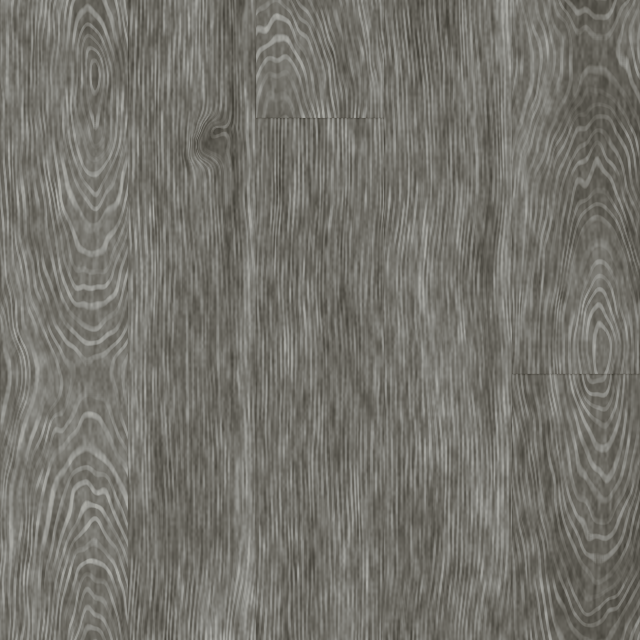
Reproduce this texture procedurally as a WebGL 2 fragment shader.

```glsl
#version 300 es
precision highp float;
// Grey limed oak planks laid in vertical columns with staggered end joints.
// Each plank slices a wavy trunk: distance to the pith gives the growth rings,
// and noise stretched along that distance gives fibres, pores and streaks.
#define PLANK_WIDTH 0.2
#define PLANK_LENGTH 2.1
#define JOINT_START 1.215
#define JOINT_STEP 0.85
#define RING_SPACING 0.0068
#define RING_CONTRAST 0.13
#define PORE_CONTRAST 0.115
#define STREAK_CONTRAST 0.11
#define MEAN_TONE 0.453
#define KNOT vec2(0.325, 0.78)
#define DARK_TINT vec3(0.004, -0.006, -0.036)
#define LIGHT_TINT vec3(0.002, 0.001, -0.019)

uniform vec2 u_resolution;
out vec4 fragColor;

float hash(vec2 p) {
  return fract(sin(dot(p, vec2(127.1, 311.7))) * 43758.5453);
}

float noise(vec2 p) {
  vec2 cell = floor(p), f = fract(p);
  f = f * f * (3.0 - 2.0 * f);
  float low = mix(hash(cell), hash(cell + vec2(1, 0)), f.x);
  float high = mix(hash(cell + vec2(0, 1)), hash(cell + vec2(1, 1)), f.x);
  return mix(low, high, f.y);
}

// Noise centred on zero.
float wobble(vec2 p) { return noise(p) - 0.5; }

// Distance to the pith: arches where it runs inside the plank, else near straight.
float pithDistance(vec2 p, float column, float figured, float seed) {
  float localCentre = mix(-1.5, fract(0.72 + 0.74 * column), figured);
  float centre = (column + localCentre) * PLANK_WIDTH;
  centre += 0.016 * wobble(vec2(p.y * 7.0, seed));
  float zigzag = asin(0.97 * sin(6.5 * p.y - 1.03 + 0.7 * column)) / 1.5708;
  float swing = 0.06 + 0.056 * zigzag;
  float depth = mix(0.09 * noise(vec2(p.y * 2.0, seed)), swing, figured);
  depth += 0.01 * figured * wobble(vec2(p.y * 9.0, seed + 5.0));
  float bend = 0.02 * wobble(vec2(p.x * 8.0, p.y * 2.6 + seed));
  float ripple = 0.004 * wobble(vec2(p.x * 60.0, p.y * 20.0 + seed));
  return length(vec2(p.x - centre, depth)) + bend + ripple * (0.4 + figured);
}

// Pale lines of uneven strength, kept thin where the rings lie far apart.
float ringLines(float r, float y, float steepness, float seed) {
  float phase = r / RING_SPACING + 1.3 * noise(vec2(r * 55.0, y * 4.0 + seed));
  float wave = 0.5 + 0.5 * cos(6.2832 * phase);
  float line = smoothstep(mix(0.75, 0.1, steepness), mix(1.0, 0.92, steepness), wave);
  float dash = noise(vec2(r * 140.0, y * 27.0 + seed));
  float strength = 0.25 + 0.75 * smoothstep(0.15, 0.85, dash);
  return line * strength * smoothstep(0.02, 0.2, steepness) - 0.3;
}

// Thin dark gap, d being the distance to the plank border.
float gap(float d, float width) { return 1.0 - smoothstep(0.0, width, abs(d)); }

void main() {
  vec2 p = gl_FragCoord.xy / u_resolution;

  // Plank layout
  float column = floor(p.x / PLANK_WIDTH);
  float joint = mod(JOINT_START + JOINT_STEP * column, PLANK_LENGTH);
  float row = floor((p.y - joint) / PLANK_LENGTH);
  float kind = mod(column + 2.0 * row, 6.0);
  float figured = (kind == 2.0 || kind == 4.0) ? 1.0 : 0.0;
  float seed = 40.0 * hash(vec2(column, row) + 3.0);
  float across = p.x / PLANK_WIDTH - column;

  // Grain coordinate, swollen around the knot
  float r = pithDistance(p, column, figured, seed);
  vec2 k = (p - KNOT + 0.012 * wobble(p * 45.0)) / vec2(0.024, 0.03);
  float knot = kind == 5.0 ? exp(-dot(k, k)) : 0.0;
  r += 0.034 * knot;
  float steepness = clamp(length(vec2(dFdx(r), dFdy(r)) * u_resolution), 0.0, 1.0);

  // Rings, pores and fine tooth
  float tone = MEAN_TONE;
  float clarity = 0.6 + 0.8 * noise(vec2(p.x * 13.0, p.y * 4.0 + seed)) + 0.2 * figured;
  tone += RING_CONTRAST * clarity * ringLines(r, p.y, steepness, seed);
  tone += PORE_CONTRAST * steepness * wobble(vec2(r * 260.0, p.y * 36.0 + seed));
  tone += PORE_CONTRAST * wobble(vec2(p.x * 220.0 + r * 50.0, p.y * 48.0));
  tone += 0.06 * wobble(p * vec2(300.0, 170.0));

  // Wide streaks, cloudy patches and pale sapwood by the edge
  tone += STREAK_CONTRAST * wobble(vec2(r * 30.0, p.y * 1.8 + seed));
  tone += 0.06 * wobble(vec2(r * 65.0, p.y * 5.0 + seed));
  tone += 0.07 * wobble(vec2(p.x * 10.0, p.y * 3.0 + seed));
  float sap = exp(-pow((across - 0.95 + 0.1 * wobble(vec2(p.y * 9.0, seed))) / 0.06, 2.0));
  tone += 0.12 * (1.0 - figured) * mod(column, 2.0) * sap * noise(vec2(p.y * 5.0, seed));

  // Plank shade, knot heart and gaps
  tone += 0.035 * wobble(vec2(column, row) * 7.0);
  tone -= 0.09 * knot * knot;
  float side = min(across, 1.0 - across) * PLANK_WIDTH;
  tone -= 0.04 * gap(side, 0.002) + 0.06 * gap(p.y - joint, 0.0025);

  tone = clamp(tone, 0.26, 0.66);
  vec3 tint = mix(DARK_TINT, LIGHT_TINT, smoothstep(0.37, 0.6, tone));
  fragColor = vec4(tone + tint, 1.0);
}
```
